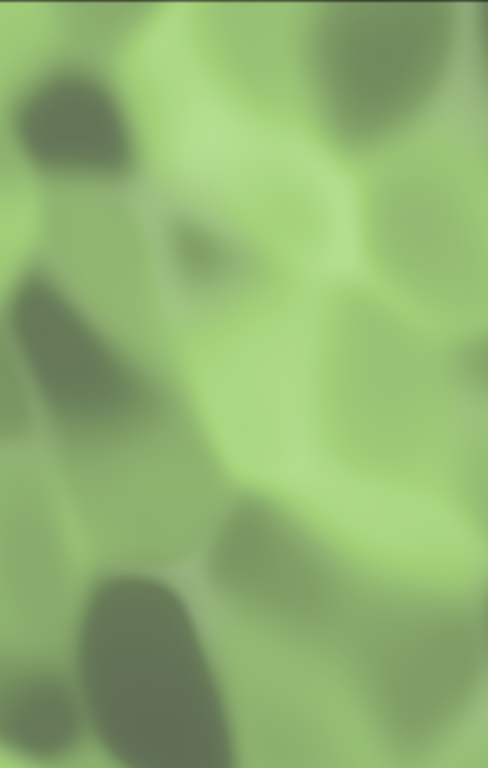
Give the GLSL for this background, as a Shadertoy shader.

```glsl
// Out-of-focus foliage: soft dark leaf patches between pale, glowing seams.
// A warped, slanted cell grid is blended with Gaussian weights, so each cell
// becomes a blurred polygon; the blend's impurity marks the bright seams.

const vec2  CELL_DENSITY = vec2(6.0, 4.9);  // cells per canvas height
const float SLANT        = 0.22;            // lean of the cells
const float JITTER       = 0.9;             // scatter of the cell centres
const float SIZE_SPREAD  = 1.6;             // inequality of the cell sizes
const float EDGE_FOCUS   = 5.0;             // higher is sharper
const float WARP         = 0.09;            // bending of the patch edges
const float CONTRAST     = 1.25;
const float TONE_LIMIT   = 0.62;            // soft ceiling of tone deviations
const float SEAM_GLOW    = 0.5;
const float MEAN_IMPURITY = 0.47;
const float TOP_EDGE     = 0.005;           // height of the dark top border
const vec3  HAZE         = vec3(0.66, 0.77, 0.57);

const int STOPS = 7;
const vec3 LEAF_COLOURS[STOPS] = vec3[STOPS](
    vec3(0.37, 0.42, 0.33), vec3(0.41, 0.49, 0.35), vec3(0.47, 0.58, 0.38),
    vec3(0.53, 0.66, 0.42), vec3(0.58, 0.74, 0.45), vec3(0.64, 0.82, 0.47),
    vec3(0.78, 0.94, 0.68));
const float LEAF_TONES[STOPS] = float[STOPS](
    -0.08, 0.07, 0.20, 0.38, 0.59, 0.80, 1.12);

float hash(vec2 p) {
    return fract(sin(dot(p, vec2(127.1, 311.7))) * 43758.5453);
}

float valueNoise(vec2 p) {
    vec2 cell = floor(p), f = fract(p);
    f = f * f * f * (f * (f * 6.0 - 15.0) + 10.0);
    float low  = mix(hash(cell), hash(cell + vec2(1, 0)), f.x);
    float high = mix(hash(cell + vec2(0, 1)), hash(cell + vec2(1, 1)), f.x);
    return mix(low, high, f.y);
}

// Evenly shared tones, loosened by a little randomness
float cellTone(vec2 id) {
    return fract(dot(id, vec2(0.7549, 0.5698)) + 0.3 * hash(id + 19.0));
}

// x: blended tone, y: impurity (0 inside a patch, rising at the seams)
vec2 softCells(vec2 p) {
    vec2 home = floor(p);
    float total = 0.0, squares = 0.0, tone = 0.0;
    for (int y = -2; y <= 2; y++)
    for (int x = -2; x <= 2; x++) {
        vec2 id = home + vec2(x, y);
        vec2 offset = vec2(hash(id), hash(id + 57.0)) - 0.5;
        vec2 d = id + 0.5 + JITTER * offset - p;
        float size = SIZE_SPREAD * (hash(id + 83.0) - 0.5);
        float weight = exp(size - EDGE_FOCUS * dot(d, d));
        total += weight;
        squares += weight * weight;
        tone += weight * cellTone(id);
    }
    return vec2(tone / total, 1.0 - squares / (total * total));
}

vec3 leafColour(float tone) {
    vec3 colour = LEAF_COLOURS[0];
    for (int i = 1; i < STOPS; i++) {
        float t = (tone - LEAF_TONES[i - 1]) / (LEAF_TONES[i] - LEAF_TONES[i - 1]);
        colour = mix(colour, LEAF_COLOURS[i], clamp(t, 0.0, 1.0));
    }
    return colour;
}

void mainImage(out vec4 fragColor, in vec2 fragCoord) {
    vec2 p = fragCoord / iResolution.y;

    // Bent and slanted cell space
    vec2 bend = vec2(valueNoise(p * 4.5), valueNoise(p * 4.5 + 31.0)) - 0.5;
    vec2 q = p + WARP * bend;
    q.x += SLANT * q.y;
    vec2 cells = softCells(q * CELL_DENSITY);

    // Patch tone, uneven seam glow and faint mottling
    float glow = SEAM_GLOW * mix(0.2, 1.4, valueNoise(p * 4.0 + 7.0));
    float mottle = valueNoise(q * vec2(11.0, 7.0) + 3.0) - 0.5;
    float deviation = CONTRAST * (cells.x - 0.5)
                    + glow * (cells.y - MEAN_IMPURITY) + 0.12 * mottle;
    float tone = 0.5 + TONE_LIMIT * tanh(deviation / TONE_LIMIT);
    vec3 colour = leafColour(tone);

    // Greyish haze on some of the bright seams
    float haze = smoothstep(0.5, 0.9, valueNoise(p * 4.5 + 43.0));
    colour = mix(colour, HAZE, 0.5 * haze * smoothstep(0.3, 0.7, cells.y));

    // Thin dark border along the top
    colour *= 1.0 - 0.55 * smoothstep(1.0 - TOP_EDGE, 1.0, p.y);
    fragColor = vec4(colour, 1.0);
}
```
